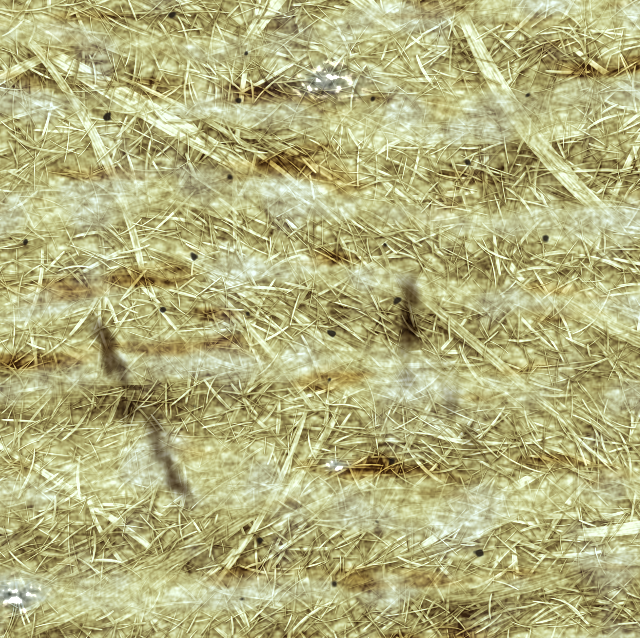
Reproduce this texture procedurally as a Shadertoy shader.

```glsl
vec4 hash4(vec2 p) {
    vec4 q = fract(p.xyxy * vec4(.1031, .1030, .0973, .1099));
    q += dot(q, q.wzxy + 33.33);
    return fract((q.xxyz + q.yzzw) * q.zywx);
}

float corner(vec2 cell, vec2 offset) {
    return dot(hash4(cell + 71.).xy * 2. - 1., offset);
}

// Gradient noise, roughly -0.7 to 0.7
float noise(vec2 p) {
    vec2 i = floor(p), f = fract(p), u = f * f * (3. - 2. * f);
    vec2 e = vec2(1, 0);
    return mix(mix(corner(i, f), corner(i + e, f - e), u.x),
               mix(corner(i + e.yx, f - e.yx), corner(i + 1., f - 1.), u.x), u.y);
}

float fbm(vec2 p) {
    float sum = 0., gain = .65;
    for (int i = 0; i < 3; i++) {
        sum += gain * noise(p);
        p = mat2(1.6, 1.2, -1.2, 1.6) * p + 5.3;
        gain *= .55;
    }
    return sum;
}

vec2 turn(vec2 p, float a) {
    float c = cos(a), s = sin(a);
    return mat2(c, -s, s, c) * p;
}

// Lays one bent fibre per cell, with a soft shadow beside it, over the tone
float layFibres(float tone, vec2 p, float size, float width, float density, float seed) {
    vec2 home = floor(p / size);
    float blur = .6 / iResolution.y;
    float flow = .5 * sin(dot(home, vec2(3.1, 5.3)) * size);
    for (int n = 0; n < 9; n++) {
        vec2 cell = home + vec2(n % 3 - 1, n / 3 - 1);
        vec4 h = hash4(cell + seed);
        vec2 d = p - size * (cell + .2 + .6 * h.xy);
        float span = size * mix(.35, .95, fract(h.w * 7.));
        if (dot(d, d) > 1.1 * span * span) continue;

        float lean = 2. * h.z - 1.;
        d = turn(d, .6 * sin(dot(cell, vec2(3.1, 5.3)) * size) + 1.5 * lean * mix(abs(lean), 1., .3));
        d.y += (h.w - .5) * .45 * d.x * d.x / size;
        float along = abs(d.x) / span;
        float w = width * (.35 + 1.1 * h.x * h.x) * (1. - .4 * along * along);
        if (along > 1. || abs(d.y) > 3.5 * w + .002) continue;

        float ends = 1. - smoothstep(.85, 1., along);
        float body = ends * (1. - smoothstep(w - blur, w + blur, abs(d.y)));
        float shade = ends * (1. - smoothstep(w, 2.5 * w + .002, abs(d.y + w)));
        tone = mix(tone, .22, .36 * shade * density);
        if (body > 0.) {
            float streak = noise(vec2(d.x * 30., d.y * 330.) + cell * 7.);
            tone = mix(tone, .47 + .55 * h.y + .5 * streak, .85 * body * density);
        }
    }
    return tone;
}

// Dark umber through olive and straw to cream
vec3 strawRamp(float t) {
    vec3 c = mix(vec3(.20, .13, .05), vec3(.45, .39, .22), clamp(t * 4., 0., 1.));
    c = mix(c, vec3(.65, .62, .38), clamp(t * 4. - 1., 0., 1.));
    c = mix(c, vec3(.79, .80, .56), clamp(t * 4. - 2., 0., 1.));
    return mix(c, vec3(.91, .95, .79), clamp(t * 4. - 3., 0., 1.6));
}

void mainImage(out vec4 fragColor, in vec2 fragCoord) {
    vec2 uv = fragCoord / iResolution.y;

    // Irregular horizontal ridges of matted pulp
    float wave = uv.y * 7. + 1.1 * noise(uv * vec2(1.7, 3.)) + .3;
    float ridge = .5 + .5 * cos(6.2832 * wave);
    float matted = smoothstep(.4, 1.1, ridge + 1.3 * fbm(uv * vec2(4., 8.)));
    float brown = smoothstep(.08, .5, fbm(uv * vec2(5., 17.) + 3.) + .1 * sin(6.2832 * wave));

    // Fibres from coarse to fine, with a wide straw layer now and then
    float tone = .6 + .4 * noise(uv * vec2(20., 32.)) + .4 * noise(uv * vec2(70., 130.));
    for (int i = 0; i < 15; i++) {
        float k = float(i) / 14.;
        bool straw = i % 5 == 3;
        float size = straw ? .3 : mix(.12, .031, k);
        float width = straw ? .011 : mix(.0036, .0013, k);
        tone = layFibres(tone, uv, size, width, 1. - .5 * matted, float(i) * 37.);
    }

    // Pulp haze, brown smears and fine grit
    tone = mix(tone, .68 + .7 * noise(uv * vec2(45., 65.)), .32 * matted);
    tone += .07 * (ridge - .5) + .32 * fbm(uv * vec2(4., 9.) + 9.) - .25 * brown;
    tone += .17 * noise(uv * 210.) + .16 * noise(uv * vec2(90., 120.));
    vec3 color = strawRamp(.7 + 1.5 * (tone - .6));
    color += vec3(-.02, -.01, .07) * smoothstep(-.1, .35, fbm(uv * 10. + 20.) + .25 * matted - .1);
    color *= mix(vec3(1), vec3(1.06, .93, .72), brown);

    // Broken dark stains running down across the ridges
    vec2 wobble = vec2(fbm(uv * 18.), fbm(uv * 18. + 8.));
    float blotch = smoothstep(-.3, .25, noise(uv * vec2(32., 22.)));
    float scratch = noise(uv * vec2(170., 40.));
    for (int i = 0; i < 4; i++) {
        vec2 d = uv - fract(vec2(.64, .49) + float(i) * vec2(.54, -.07));
        d = turn(d, i == 0 ? 0. : .35) + .03 * wobble;
        float stain = (1. - smoothstep(.004, .024, abs(d.x))) * (1. - smoothstep(.05, .11, abs(d.y)));
        stain *= blotch * (i == 2 ? .4 : .9);
        color = mix(color, color * vec3(.42, .33, .26) + .12 * scratch, stain);
    }

    // Wet silvery glints
    float sparkle = noise(uv * vec2(65., 95.)) + .6 * noise(uv * 170.);
    for (int i = 0; i < 3; i++) {
        vec2 d = uv - fract(vec2(.51, .87) + float(i) * vec2(.51, .2)) + .04 * wobble;
        float patchy = exp(-dot(d, d * vec2(.5, 2.)) * (i == 2 ? 5000. : 900.));
        color = mix(color, vec3(.64, .68, .68) + .9 * sparkle, .75 * patchy);
        color += .6 * patchy * smoothstep(.12, .35, sparkle);
    }

    // Scattered black specks
    vec4 h = hash4(floor(uv * 9.) + 400.);
    float reach = length(fract(uv * 9.) - .2 - .6 * h.xy) + .06 * noise(uv * 110.);
    float radius = mix(.012, .055, h.w);
    float speck = (1. - smoothstep(radius - .015, radius + .025, reach)) * step(.74, h.z);
    color = mix(color, vec3(.11, .09, .07), .85 * speck);

    fragColor = vec4(clamp(color, 0., 1.), 1.);
}
```
